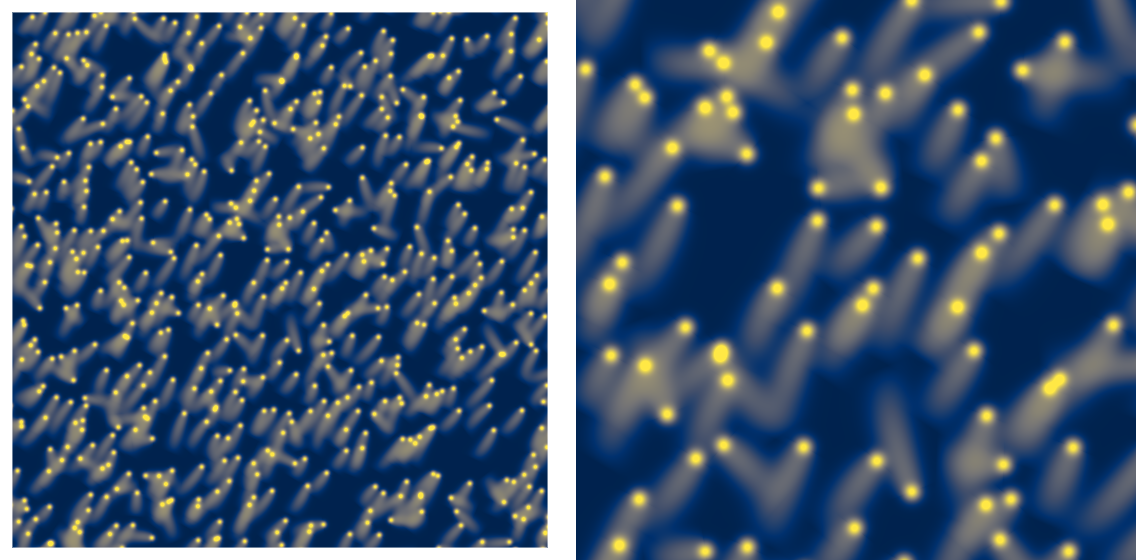
Left, the full canvas; right, a detail of the centre.
Give the GLSL for this pattern, as a Shadertoy shader.

```glsl
const float MARGIN = 0.0222;         // white frame width
const float GRID = 24.0;             // cells across the panel
const int REACH = 3;                 // neighbour cells a trail can cross
const int PER_CELL = 2;              // candidate comets per cell
const float MEAN_DENSITY = 0.5;      // chance that a candidate exists
const float CLUMPING = 0.3;          // strength of crowded and empty areas
const float HEADING = 1.03;          // prevailing direction, radians
const float HEADING_SPREAD = 0.4;
const float STRAY_SHARE = 0.22;      // comets that ignore the heading
const float STRAY_SPREAD = 4.5;
const float BEND = 5.0;              // curvature of the trails
const vec2 TRAIL_LENGTH = vec2(0.038, 0.08);
const vec2 TRAIL_WIDTH = vec2(0.0065, 0.0135);  // at head, at tail
const float TRAIL_GAIN = 1.1;
const float TRAIL_CEILING = 0.65;
const float HEAD_RADIUS = 0.0046;
const float HEAD_GAIN = 0.62;

const vec3 FRAME = vec3(1.0);
const vec3 NAVY = vec3(0.0, 0.135, 0.305);
const vec3 BLUE = vec3(0.0, 0.19, 0.43);
const vec3 SLATE = vec3(0.26, 0.31, 0.42);
const vec3 GREY = vec3(0.45, 0.45, 0.46);
const vec3 SAND = vec3(0.64, 0.60, 0.45);
const vec3 YELLOW = vec3(1.0, 0.91, 0.27);

// Four random values for a cell and candidate index
vec4 hash4(vec3 key) {
    vec4 h = fract(key.xyzx * vec4(0.1031, 0.1030, 0.0973, 0.1099));
    h += dot(h, h.wzxy + 33.33);
    return fract((h.xxyz + h.yzzw) * h.zywx);
}

// Layered sines, about -1 to 1, that vary how crowded the comets are
float crowding(vec2 p) {
    float broad = sin(13.0 * p.x + 3.0 * sin(7.0 * p.y)) * sin(15.0 * p.y + 2.0 * sin(9.0 * p.x));
    float fine = sin(31.0 * p.x - 17.0 * p.y + 1.3) * sin(23.0 * p.y + 19.0 * p.x);
    return 0.65 * broad + 0.35 * fine;
}

float ramp(float from, float to, float t) {
    return clamp((t - from) / (to - from), 0.0, 1.0);
}

vec3 palette(float t) {
    vec3 c = mix(NAVY, BLUE, ramp(0.0, 0.12, t));
    c = mix(c, SLATE, ramp(0.12, 0.3, t));
    c = mix(c, GREY, ramp(0.3, 0.47, t));
    c = mix(c, SAND, ramp(0.47, 0.66, t));
    return mix(c, YELLOW, ramp(0.66, 1.0, t));
}

// Fading, widening trail behind a head at the origin
float trail(vec2 p, vec2 dir, float len, float bend) {
    float along = clamp(-dot(p, dir), 0.0, len);
    float s = along / len;
    vec2 side = vec2(-dir.y, dir.x);
    vec2 offset = p + dir * along - side * bend * along * along;
    float width = mix(TRAIL_WIDTH.x, TRAIL_WIDTH.y, sqrt(s));
    return (1.0 - s * s) * exp(-dot(offset, offset) / (width * width));
}

// Brightness of all comets near a point of the panel
float comets(vec2 p) {
    vec2 home = floor(p * GRID);
    float trails = 0.0;
    float heads = 0.0;
    for (int y = -REACH; y <= REACH; y++)
    for (int x = -REACH; x <= REACH; x++)
    for (int i = 0; i < PER_CELL; i++) {
        vec2 cell = home + vec2(x, y);
        vec4 place = hash4(vec3(cell + 40.0, float(i) + 5.0));
        vec4 shape = hash4(vec3(cell + 90.0, float(i) + 17.0));
        vec2 head = (cell + place.xy) / GRID;
        if (place.z > MEAN_DENSITY + CLUMPING * crowding(head)) continue;

        float spread = shape.x < STRAY_SHARE ? STRAY_SPREAD : HEADING_SPREAD;
        float angle = HEADING + spread * (shape.y - 0.5);
        vec2 dir = vec2(cos(angle), sin(angle));
        float len = mix(TRAIL_LENGTH.x, TRAIL_LENGTH.y, shape.z);
        vec2 q = p - head;
        trails += trail(q, dir, len, BEND * (shape.w - 0.5));
        heads += exp(-dot(q, q) / (HEAD_RADIUS * HEAD_RADIUS));
    }
    float glow = TRAIL_CEILING * (1.0 - exp(-TRAIL_GAIN * trails));
    return glow + HEAD_GAIN * min(heads, 1.0);
}

void mainImage(out vec4 fragColor, in vec2 fragCoord) {
    float size = min(iResolution.x, iResolution.y);
    vec2 uv = (fragCoord - 0.5 * iResolution.xy) / size;

    // Square panel inside the frame, with a smooth edge
    float halfPanel = 0.5 - MARGIN;
    float edge = max(abs(uv.x), abs(uv.y)) - halfPanel;
    float inside = clamp(0.5 - edge * size, 0.0, 1.0);

    vec2 panel = 0.5 + 0.5 * uv / halfPanel;
    fragColor = vec4(mix(FRAME, palette(comets(panel)), inside), 1.0);
}
```
